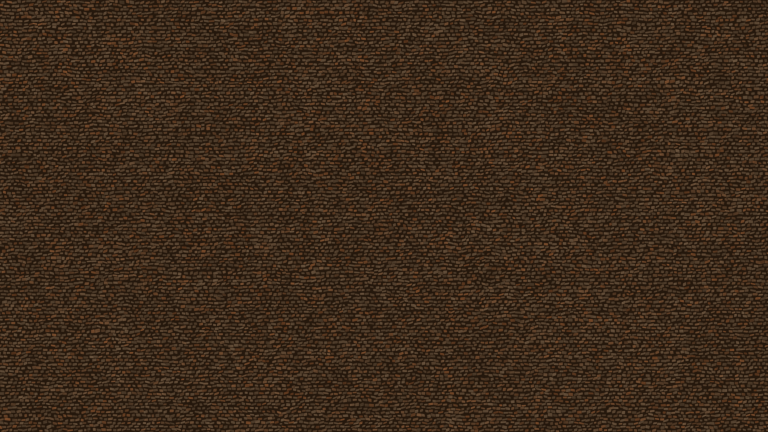
A Shadertoy shader for this texture:

```glsl
const vec2 STITCHES = vec2(88.0, 118.0);  // stitches per canvas height, across and up
const vec3 GAP_COLOR = vec3(0.110, 0.066, 0.028);
const vec3 YARN_COLOR = vec3(0.408, 0.306, 0.214);
const vec3 RUST_TINT = vec3(1.16, 0.94, 0.74);
const vec3 GREY_TINT = vec3(0.96, 1.01, 1.06);
const float GAP_LEVEL = 0.11;       // light left between the stitches
const float YARN_LEVEL = 0.58;      // darkest yarn
const float YARN_RANGE = 0.36;      // spread from darkest to lightest yarn
const float WARP = 0.30;            // bend of the rows, in stitches
const float SLANT = 0.75;           // tilt of single stitches
const float STREAK = 0.13;          // strength of uneven thread bands
const vec2 JITTER = vec2(0.30, 0.34);
const vec2 SHORTEST = vec2(0.34, 0.28);
const vec2 LONGEST = vec2(0.58, 0.43);
const int SAMPLES = 3;              // antialiasing grid per side

float hash(vec2 p) {
    vec3 q = fract(vec3(p.xyx) * 0.1031);
    q += dot(q, q.yzx + 33.33);
    return fract((q.x + q.y) * q.z);
}

vec2 hash2(vec2 p) {
    return vec2(hash(p), hash(p + 211.0));
}

float noise(vec2 p) {
    vec2 cell = floor(p);
    vec2 f = fract(p);
    f = f * f * (3.0 - 2.0 * f);
    float low = mix(hash(cell), hash(cell + vec2(1.0, 0.0)), f.x);
    float high = mix(hash(cell + vec2(0.0, 1.0)), hash(cell + 1.0), f.x);
    return mix(low, high, f.y);
}

// Rounded bar with a soft rim: 1 on the yarn, 0 in the gap.
float stitchMask(vec2 q, vec2 halfSize) {
    const float corner = 0.22;
    vec2 d = abs(q) - halfSize + corner;
    float dist = length(max(d, 0.0)) + min(max(d.x, d.y), 0.0) - corner;
    return 1.0 - smoothstep(-0.18, 0.08, dist);
}

vec3 fabric(vec2 p) {
    // Bend the grid slightly so that the rows wander.
    vec2 g = p * STITCHES;
    g += WARP * 2.0 * (vec2(noise(g * 0.31), noise(g * 0.31 + 71.0)) - 0.5);

    // Overlay the nearest stitches; the one that stands highest shows.
    float light = GAP_LEVEL;
    float cover = 0.0;
    vec2 topId = vec2(0.0);
    for (int j = 0; j < 2; j++) {
        float row = floor(g.y - 0.5) + float(j);
        float x = g.x + 0.5 * mod(row, 2.0) + 0.3 * hash(vec2(row, 9.0));
        for (int i = 0; i < 2; i++) {
            vec2 id = vec2(floor(x - 0.5) + float(i), row);
            vec2 q = vec2(x, g.y) - id - 0.5 - JITTER * (hash2(id + 5.0) - 0.5);
            q.y += SLANT * (hash(id + 17.0) - 0.6) * q.x;
            float mask = stitchMask(q, mix(SHORTEST, LONGEST, hash2(id + 31.0)));
            float yarn = YARN_LEVEL + YARN_RANGE * hash(id + 59.0);
            float height = mix(GAP_LEVEL, yarn, mask);
            if (height > light) {
                light = height;
                cover = mask;
                topId = id;
            }
        }
    }

    // Fibre grain, then faint bands of thicker and thinner thread.
    light *= 0.88 + 0.24 * noise(g * vec2(2.0, 3.0) + 113.0);
    float bands = noise(p * vec2(7.0, 80.0)) + noise(p * vec2(70.0, 6.0) + 23.0) - 1.0;
    light *= 1.0 + STREAK * bands;

    float hue = hash(topId + 83.0);
    vec3 tint = mix(GREY_TINT, RUST_TINT, hue * hue * hue);
    return mix(GAP_COLOR, YARN_COLOR, light) * mix(vec3(1.0), tint, cover);
}

void mainImage(out vec4 fragColor, in vec2 fragCoord) {
    vec3 color = vec3(0.0);
    for (int y = 0; y < SAMPLES; y++) {
        for (int x = 0; x < SAMPLES; x++) {
            vec2 offset = (vec2(x, y) + 0.5) / float(SAMPLES) - 0.5;
            color += fabric((fragCoord + offset) / iResolution.y);
        }
    }
    fragColor = vec4(color / float(SAMPLES * SAMPLES), 1.0);
}
```
